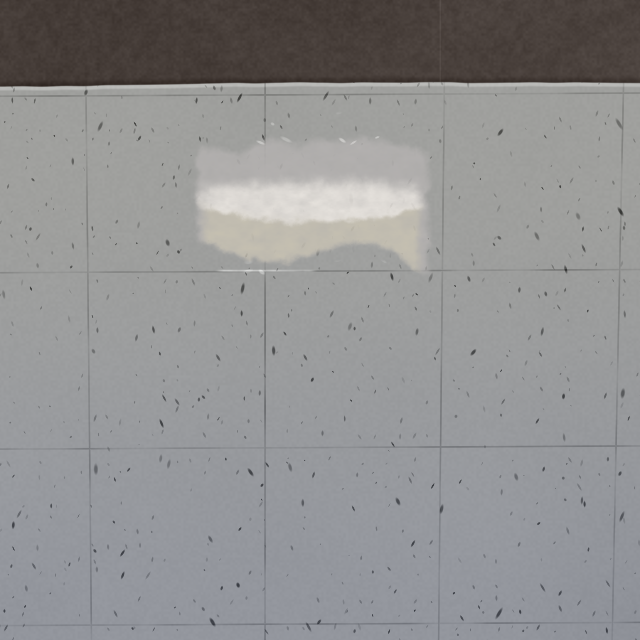
Give the GLSL for this texture, as a WebGL 1 fragment shader.

```glsl
precision highp float;
// Pale speckled floor tiles with a dark wall strip above and a soft lamp reflection.
uniform vec2 u_resolution;

#define TILE_PITCH 0.2757
#define TILE_ORIGIN vec2(0.1385, 0.0225)
#define WALL_EDGE 0.868
#define SEAM_WIDTH 0.0012
#define SEAM_DEPTH 0.13
#define SPECK_DEPTH 0.36
#define GRAIN 0.018
#define WALL_COLOR vec3(0.275, 0.240, 0.222)
#define FLOOR_TOP vec3(0.625, 0.627, 0.617)
#define FLOOR_BOTTOM vec3(0.578, 0.590, 0.618)

float hash(vec2 p) {
  p = fract(p * vec2(0.1031, 0.1197));
  p += dot(p, p.yx + 33.33);
  return fract((p.x + p.y) * p.x * 17.13 + p.y * 41.7);
}

float noise(vec2 p) {
  vec2 i = floor(p), f = fract(p);
  f = f * f * (3.0 - 2.0 * f);
  return mix(mix(hash(i), hash(i + vec2(1.0, 0.0)), f.x),
             mix(hash(i + vec2(0.0, 1.0)), hash(i + vec2(1.0)), f.x), f.y);
}

float fbm(vec2 p) {
  float sum = 0.0, amp = 0.5;
  for (int i = 0; i < 4; i++) {
    sum += amp * noise(p);
    p = p * 2.03 + 17.3;
    amp *= 0.5;
  }
  return sum / 0.9375;
}

// Soft step up around an edge
float rise(float edge, float soft, float x) {
  return smoothstep(edge - soft, edge + soft, x);
}

float box(float a, float b, float soft, float x) {
  return rise(a, soft, x) * (1.0 - rise(b, soft, x));
}

// Elongated chips, one candidate in each grid cell
float specks(vec2 uv, float cells, float density, float size, float seed) {
  vec2 p = uv * cells, id = floor(p) + seed;
  vec2 center = 0.25 + 0.5 * vec2(hash(id + 3.1), hash(id + 8.7));
  vec2 d = (fract(p) - center) / cells;
  d.x -= d.y * (hash(id + 5.3) - 0.5) * 1.2;
  float radius = size * (0.6 + 0.7 * hash(id + 12.9));
  float stretch = mix(1.0, 3.0, hash(id + 21.4));
  float dist = length(d / vec2(1.0, stretch));
  float shape = 1.0 - smoothstep(radius * 0.4, radius * 1.3, dist);
  return shape * step(hash(id + 31.7), density) * (0.4 + 0.6 * hash(id + 40.2));
}

// Dark joints of the tile grid, fading in and out along their length
float seams(vec2 uv) {
  vec2 p = uv - TILE_ORIGIN;
  p.x += 0.010 * (0.45 - uv.y) * (uv.x - 0.41) / 0.27;
  p.y -= 0.005 * uv.x;
  vec2 d = abs(fract(p / TILE_PITCH + 0.5) - 0.5) * TILE_PITCH;
  vec2 line = 1.0 - smoothstep(vec2(SEAM_WIDTH * 0.4), vec2(SEAM_WIDTH * 1.8), d);
  vec2 worn = 0.25 + 0.75 * vec2(noise(vec2(floor(p.x / TILE_PITCH + 0.5) * 9.0, uv.y * 22.0)),
                                 noise(vec2(uv.x * 22.0, floor(p.y / TILE_PITCH + 0.5) * 9.0)));
  float strong = box(0.31, 0.57, 0.02, uv.y) * box(0.38, 0.45, 0.01, uv.x);
  return max(line.x * worn.x * (1.0 + 0.7 * strong), line.y * worn.y);
}

// Lamp reflection: pale haze, white core and a cream lower band
vec3 addReflection(vec3 color, vec2 uv) {
  vec2 q = uv + 0.016 * (vec2(fbm(uv * 55.0), fbm(uv * 60.0 + 9.0)) - 0.5);
  float across = (uv.x - 0.49) / 0.18;
  float bow = across * across;
  float ripple = fbm(uv * vec2(55.0, 85.0));
  float sides = box(0.309, 0.668, 0.007, q.x);

  float top = 0.774 - 0.014 * bow + 0.022 * (noise(vec2(uv.x * 24.0, 2.0)) - 0.5);
  float bottom = 0.607 + 0.016 * sin((uv.x - 0.49) * 24.0) - 0.022 * smoothstep(0.6, 0.67, uv.x);
  float haze = sides * box(bottom, top, 0.009, q.y);
  color = mix(color, vec3(0.70, 0.69, 0.685), haze * (0.72 + 0.35 * ripple));

  float coreBottom = 0.653 + 0.024 * bow;
  float cream = box(0.318, 0.655, 0.009, q.x) * box(bottom, coreBottom + 0.008, 0.007, q.y);
  color = mix(color, vec3(0.765, 0.745, 0.690), cream * (0.60 + 0.55 * ripple));

  float core = box(0.315, 0.657, 0.012, q.x) * rise(coreBottom, 0.006, q.y)
             * (1.0 - rise(0.715 - 0.010 * bow, 0.017, q.y));
  color = mix(color, vec3(0.885, 0.870, 0.850), core * (0.65 + 0.5 * ripple));

  // Thin glint on the joint and scattered sparks around the haze
  float glint = box(0.342, 0.49, 0.008, uv.x) * (1.0 - smoothstep(0.0005, 0.0025, abs(uv.y - 0.577)));
  float sparks = specks(uv.yx, 48.0, 0.16, 0.0028, 90.0) * box(0.36, 0.62, 0.02, uv.x)
               * (box(0.77, 0.82, 0.01, uv.y) + box(0.565, 0.59, 0.006, uv.y));
  return color + 0.16 * glint * (0.4 + noise(uv * 70.0)) + 0.14 * sparks;
}

void main() {
  vec2 uv = gl_FragCoord.xy / u_resolution;
  float grain = noise(uv * 260.0) - 0.5;

  // Tiled floor
  vec3 color = mix(FLOOR_BOTTOM, FLOOR_TOP, smoothstep(0.0, 0.75, uv.y));
  color += 0.018 * (fbm(uv * 5.0) - 0.5) + GRAIN * grain;
  color -= 0.018 * smoothstep(0.75, 1.0, uv.x) * (1.0 - uv.y);
  color -= SEAM_DEPTH * seams(uv);
  color = addReflection(color, uv);
  float chips = max(specks(uv, 17.0, 0.30, 0.0026, 0.0), specks(uv + 0.37, 30.0, 0.24, 0.0019, 50.0));
  chips = max(chips, 0.45 * specks(uv + 0.71, 46.0, 0.25, 0.0016, 120.0));
  float lit = box(0.31, 0.665, 0.01, uv.x) * box(0.60, 0.78, 0.01, uv.y);
  color -= SPECK_DEPTH * chips * (1.0 - 0.9 * lit);

  // Dark wall strip with a pale lip and a shadow line
  float edge = WALL_EDGE - 0.003 + 0.006 * smoothstep(0.0, 0.5, uv.x) + 0.0015 * (noise(vec2(uv.x * 30.0, 4.0)) - 0.5);
  float above = uv.y - edge;
  color += 0.10 * (1.0 - smoothstep(0.001, 0.005, abs(above + 0.003)));
  vec3 wall = WALL_COLOR + 0.05 * (fbm(uv * 90.0) - 0.5) + 0.035 * (fbm(uv * 9.0) - 0.5) + 0.03 * grain;
  wall += 0.022 * smoothstep(0.4, 0.9, uv.x);
  wall -= 0.07 * (1.0 - smoothstep(0.0, 0.012, above));
  wall += 0.04 * (1.0 - smoothstep(0.0005, 0.002, abs(uv.x - 0.688)));
  color = mix(color, wall, rise(0.0, 0.0015, above));

  gl_FragColor = vec4(clamp(color, 0.0, 1.0), 1.0);
}
```
